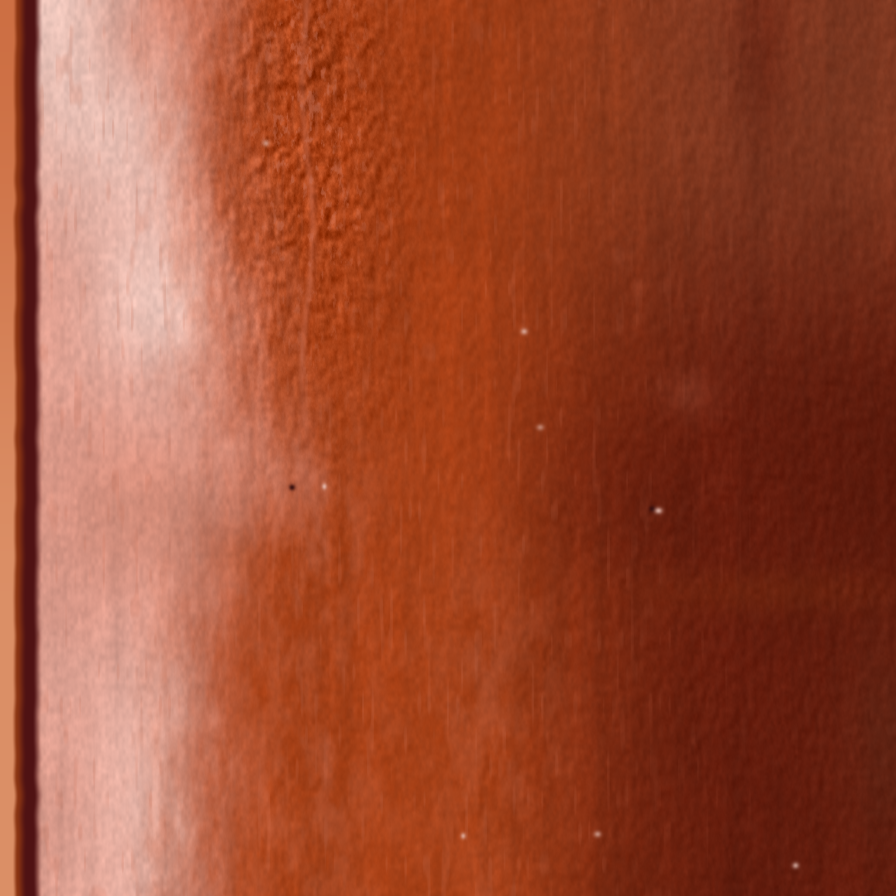
Reproduce this texture procedurally as a WebGL 2 fragment shader.

```glsl
#version 300 es
precision highp float;

#define GRAIN 0.035
#define STREAK 0.075
#define ROUGHNESS 0.30
#define SCRATCH 0.20
#define GROOVE_LEFT 0.018
#define GROOVE_RIGHT 0.042

uniform vec2 u_resolution;
out vec4 fragColor;

const vec3 RUST = vec3(0.64, 0.245, 0.085);
const vec3 BROWN = vec3(0.49, 0.215, 0.125);
const vec3 MAROON = vec3(0.39, 0.11, 0.05);
const vec3 DUST = vec3(0.76, 0.42, 0.32);
const vec3 ROSE = vec3(0.85, 0.60, 0.54);
const vec3 SHINE = vec3(0.92, 0.77, 0.73);
const vec3 PEACH = vec3(0.86, 0.56, 0.40);
const vec3 GROOVE = vec3(0.31, 0.07, 0.075);

float hash(vec2 p) {
  vec3 q = fract(vec3(p.xyx) * 0.1031);
  q += dot(q, q.yzx + 33.33);
  return fract((q.x + q.y) * q.z);
}

float noise(vec2 p) {
  vec2 i = floor(p), f = fract(p);
  f = f * f * (3.0 - 2.0 * f);
  return mix(mix(hash(i), hash(i + vec2(1, 0)), f.x),
             mix(hash(i + vec2(0, 1)), hash(i + vec2(1, 1)), f.x), f.y);
}

float fbm(vec2 p) {
  float sum = 0.0, amp = 0.5;
  for (int i = 0; i < 4; i++) {
    sum += amp * noise(p);
    p = p * 2.03 + 17.3;
    amp *= 0.5;
  }
  return sum / 0.9375;
}

// Soft elliptical spot, 1 at its centre
float spot(vec2 p, vec2 centre, vec2 radius) {
  vec2 d = (p - centre) / radius;
  return exp(-dot(d, d));
}

float bump(float v, float centre, float width) {
  float d = (v - centre) / width;
  return exp(-d * d);
}

vec3 lacquer(vec2 p) {
  vec3 shade = mix(MAROON, BROWN, smoothstep(0.48, 0.88, p.y));
  float wander = 0.07 * (fbm(p * vec2(9.0, 2.5)) - 0.5);
  vec3 c = mix(RUST, shade, smoothstep(0.48, 0.84, p.x + wander));
  c = mix(c, MAROON, 0.55 * spot(p, vec2(0.74, 0.45), vec2(0.12, 0.10)));
  c = mix(c, MAROON * 0.85, 0.6 * spot(p, vec2(1.0, 0.44), vec2(0.14, 0.17)));
  c = mix(c, MAROON, 0.45 * spot(p, vec2(0.85, 0.96), vec2(0.035, 0.12)));
  c = mix(c, RUST * 0.8, 0.35 * spot(p, vec2(0.86, 0.34), vec2(0.15, 0.025)));
  c = mix(c, DUST, 0.2 * spot(p, vec2(0.77, 0.56), vec2(0.03, 0.025)));
  return mix(c, BROWN * 0.75, 0.5 * spot(p, vec2(1.0, 0.18), vec2(0.06, 0.12)));
}

// Pale reflection on the left with a ragged, bulging border
vec3 addGloss(vec3 c, vec2 p) {
  float edge = 0.262 + 0.075 * bump(p.y, 0.46, 0.09) + 0.03 * bump(p.y, 0.64, 0.12);
  float ragged = 0.05 * (fbm(p * vec2(45.0, 14.0)) - 0.5)
               + 0.035 * (fbm(p * vec2(120.0, 40.0)) - 0.5);
  float x = p.x + ragged;
  float dusty = 1.0 - smoothstep(edge - 0.05, edge + 0.06, x);
  float pale = 1.0 - smoothstep(edge - 0.13, edge + 0.01, x);
  pale *= 1.0 - 0.35 * spot(p, vec2(0.22, 0.43), vec2(0.14, 0.09));
  float sheen = spot(p, vec2(0.06, 1.0), vec2(0.10, 0.17))
              + 0.85 * spot(p, vec2(0.18, 0.67), vec2(0.08, 0.11))
              + 0.5 * spot(p, vec2(0.15, 0.84), vec2(0.09, 0.09))
              + 0.55 * spot(p, vec2(0.18, 0.10), vec2(0.08, 0.18));
  sheen += 0.3 * (fbm(p * vec2(14.0, 9.0)) - 0.5);
  vec3 film = mix(ROSE, SHINE, clamp(sheen, 0.0, 1.0));
  film = mix(film, DUST, 0.3 * spot(p, vec2(0.17, 0.97), vec2(0.06, 0.06)));
  c = mix(c, DUST, 0.8 * dusty);
  c = mix(c, film, pale);
  return mix(c, RUST, 0.5 * spot(p, vec2(0.285, 0.375), vec2(0.035, 0.025)));
}

// Worn dust, raised pitted paint and fine vertical scratches
vec3 addWear(vec3 c, vec2 p) {
  float haze = 0.45 * spot(p, vec2(0.35, 0.44), vec2(0.07, 0.12))
             + 0.35 * spot(p, vec2(0.34, 0.14), vec2(0.10, 0.20))
             + 0.30 * spot(p, vec2(0.55, 0.22), vec2(0.08, 0.19));
  c = mix(c, DUST, haze * smoothstep(0.25, 0.75, fbm(p * vec2(55.0, 26.0))));
  vec2 q = p * vec2(140.0, 85.0);
  float relief = fbm(q) - fbm(q + vec2(0.6, -0.5));
  float rough = spot(p, vec2(0.34, 0.86), vec2(0.09, 0.29));
  c += ROUGHNESS * relief * (rough + 0.2) * vec3(1.0, 0.75, 0.65);
  float flecks = smoothstep(0.58, 0.8, fbm(p * vec2(150.0, 75.0) + 9.0));
  c = mix(c, DUST, 0.6 * flecks * rough);
  float drip = bump(p.x, 0.343 + 0.006 * sin(p.y * 19.0), 0.004);
  c = mix(c, DUST, 0.4 * drip * smoothstep(0.48, 0.58, p.y));
  float scratch = smoothstep(0.72, 0.95, noise(p * vec2(190.0, 28.0)));
  return mix(c, DUST, SCRATCH * scratch * (1.0 - smoothstep(0.45, 1.0, p.x)));
}

// Chips: position and signed strength, positive is light
vec3 addChips(vec3 c, vec2 p) {
  const vec3 chips[10] = vec3[10](
    vec3(0.326, 0.456, -0.9), vec3(0.362, 0.457, 0.8), vec3(0.728, 0.432, -0.9),
    vec3(0.735, 0.430, 0.8), vec3(0.585, 0.630, 0.7), vec3(0.603, 0.523, 0.5),
    vec3(0.517, 0.067, 0.7), vec3(0.888, 0.034, 0.7), vec3(0.667, 0.069, 0.6),
    vec3(0.297, 0.840, 0.6));
  for (int i = 0; i < 10; i++) {
    float size = 0.0025 + 0.002 * hash(vec2(float(i), 4.0));
    float k = spot(p, chips[i].xy, vec2(size, 0.0035)) * abs(chips[i].z);
    c = mix(c, chips[i].z > 0.0 ? SHINE : GROOVE * 0.6, k);
  }
  return c;
}

// Lit strip and dark groove along the left side
vec3 addFrame(vec3 c, vec2 p) {
  float x = p.x + 0.002 * (noise(vec2(3.0, p.y * 45.0)) - 0.5);
  vec3 slot = mix(RUST * 0.85, GROOVE, smoothstep(0.019, 0.030, x));
  c = mix(slot, c, smoothstep(GROOVE_RIGHT - 0.005, GROOVE_RIGHT + 0.006, x));
  vec3 strip = mix(PEACH, RUST * 1.15, 0.45 * smoothstep(0.3, 1.0, p.y));
  return mix(strip, c, smoothstep(GROOVE_LEFT - 0.004, GROOVE_LEFT + 0.002, x));
}

void main() {
  vec2 p = gl_FragCoord.xy / u_resolution;
  vec3 c = addWear(addGloss(lacquer(p), p), p);
  float streak = fbm(p * vec2(70.0, 3.0)) - 0.5;
  float grain = noise(p * vec2(260.0, 150.0)) - 0.5;
  float mottle = fbm(p * vec2(16.0, 12.0)) - 0.5;
  c *= 1.0 + 2.0 * STREAK * streak + 2.0 * GRAIN * grain + 0.10 * mottle;
  c = addFrame(addChips(c, p), p);
  fragColor = vec4(clamp(c, 0.0, 1.0), 1.0);
}
```
